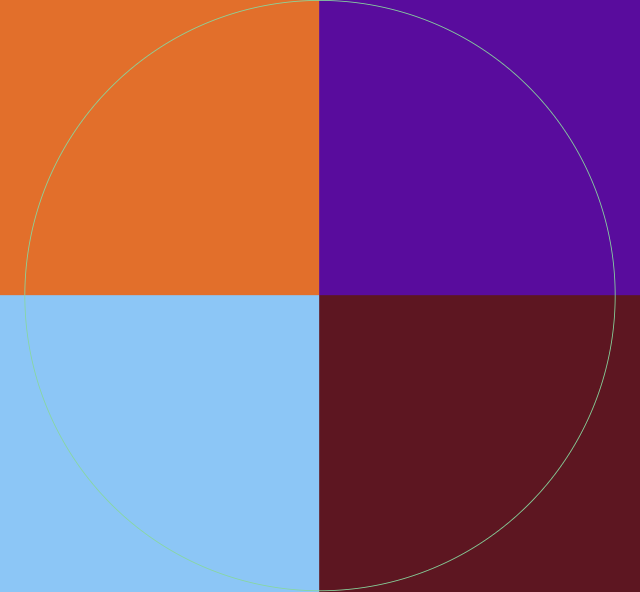
Write a Shadertoy shader that draws this background.

```glsl
#define ORANGE vec3(0.888, 0.435, 0.170)
#define PURPLE vec3(0.350, 0.047, 0.615)
#define SKY vec3(0.549, 0.778, 0.963)
#define MAROON vec3(0.365, 0.088, 0.128)
#define RING_COLOR vec3(0.53, 0.84, 0.62)
#define SPLIT vec2(-0.0014, 0.0014)
#define RING_CENTER vec2(0.0, 0.0007)
#define RING_RADIUS 0.4986
#define RING_WIDTH 0.0014

// Share of a pixel covered by a thin band around distance zero
float bandCoverage(float dist, float width, float pixel) {
    float inside = 0.5 * (width + pixel) - abs(dist);
    return clamp(inside, 0.0, min(width, pixel)) / pixel;
}

void mainImage(out vec4 fragColor, in vec2 fragCoord) {
    // Centred coordinates, one unit per canvas height
    float pixel = 1.0 / iResolution.y;
    vec2 p = (fragCoord - 0.5 * iResolution.xy) * pixel;

    // Four quadrants with smooth borders
    vec2 side = clamp((p - SPLIT) / pixel + 0.5, 0.0, 1.0);
    vec3 lower = mix(SKY, MAROON, side.x);
    vec3 upper = mix(ORANGE, PURPLE, side.x);
    vec3 color = mix(lower, upper, side.y);

    // Hairline ring
    float ringDist = length(p - RING_CENTER) - RING_RADIUS;
    color = mix(color, RING_COLOR, bandCoverage(ringDist, RING_WIDTH, pixel));

    fragColor = vec4(color, 1.0);
}
```
